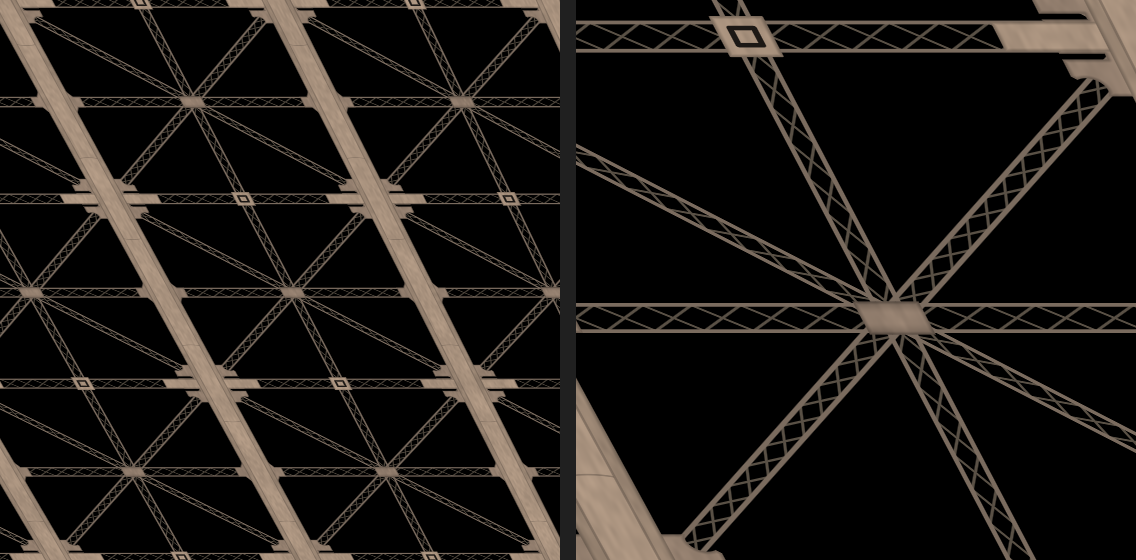
Left: the whole. Right: its middle third, enlarged.
Reproduce this pattern procedurally as a Shadertoy shader.

```glsl
const vec3 STEEL = vec3(0.67, 0.58, 0.50);
const vec3 STEEL_SHADE = vec3(0.58, 0.50, 0.435);
const vec3 RAIL = vec3(0.48, 0.42, 0.37);
const vec3 BRACE = vec3(0.35, 0.315, 0.27);
const vec3 GROOVE = vec3(0.36, 0.31, 0.27);

float hash(vec2 p) {
    vec3 q = fract(vec3(p.xyx) * 0.1031);
    q += dot(q, q.yzx + 33.33);
    return fract((q.x + q.y) * q.z);
}

float noise(vec2 p) {
    vec2 i = floor(p), f = fract(p);
    f = f * f * (3.0 - 2.0 * f);
    vec2 e = vec2(0.0, 1.0);
    return mix(mix(hash(i), hash(i + e.yx), f.x),
               mix(hash(i + e.xy), hash(i + e.yy), f.x), f.y);
}

float box(vec2 p, vec2 halfSize) {
    vec2 d = abs(p) - halfSize;
    return length(max(d, 0.0)) + min(max(d.x, d.y), 0.0);
}

float cover(float d, float aa) {
    return clamp(0.5 - d / aa, 0.0, 1.0);
}

// Two rails joined by a row of crossed braces.
vec3 lattice(vec3 base, float along, float across, float halfWidth, float pitch, float aa) {
    float inner = halfWidth - 0.004;
    float side = abs(across);
    float wave = abs(fract(along / pitch) - 0.5) * 2.0;
    float slope = 2.0 * inner / pitch;
    float brace = abs(side - wave * inner) / sqrt(1.0 + slope * slope) - 0.0019;
    float rail = abs(side - halfWidth + 0.0033) - 0.0033;
    vec3 col = mix(base, BRACE, cover(max(brace, side - inner), aa));
    return mix(col, RAIL, cover(rail, aa));
}

// Flat plate with a darker rim.
vec3 plate(vec3 base, float d, vec3 tint, float aa) {
    vec3 face = mix(tint, tint * 0.74, smoothstep(-0.007, 0.0, d));
    return mix(base, face, cover(d, aa));
}

// Gusset at a main joint, scooped out where the diagonals arrive.
float gusset(vec2 p) {
    vec2 a = abs(p);
    float body = max(max(a.x - 0.118, a.y - 0.105), (a.x + a.y - 0.188) * 0.707);
    float scoop = length(a - vec2(0.101, 0.094)) - 0.021;
    float slot = box(a - vec2(0.105, 0.035), vec2(0.044, 0.005));
    return max(body, -min(scoop, slot));
}

// Flared bracket where the light cross member meets the main girder.
float bracket(vec2 p) {
    vec2 a = abs(p);
    return min(box(a, vec2(0.093, 0.027)), (a.x + 0.55 * a.y - 0.082) * 0.876);
}

// Main girder: flanges, grooves and a curved seam either side of the joint.
vec3 girder(vec3 base, vec2 p, vec3 tint, float aa) {
    float side = abs(p.x);
    float seam = abs(abs(p.y) - 0.215 + 4.0 * p.x * p.x) - 0.0015;
    float groove = abs(side - 0.033) - 0.0018;
    vec3 face = mix(tint, tint * 0.89, smoothstep(0.031, 0.036, side));
    face = mix(face, GROOVE, 0.5 * cover(groove, aa));
    face = mix(face, GROOVE, 0.45 * cover(max(seam, side - 0.032), aa));
    face *= 1.0 - 0.24 * smoothstep(0.046, 0.053, side);
    return mix(base, face, cover(side - 0.053, aa));
}

// Skewed grid in mild perspective, with v running down the canvas.
vec2 gridPoint(vec2 p, float span) {
    return vec2(p.x - 0.0033 - 0.5472 * p.y, 1.35 * (p.y - 0.0039)) / span;
}

void mainImage(out vec4 fragColor, in vec2 fragCoord) {
    vec2 p = fragCoord / iResolution.xy;
    p.y = 1.0 - p.y;
    float span = 0.4896 - 0.0435 * p.y;
    float aa = 1.25 / (min(iResolution.x, iResolution.y) * span);
    vec2 g = gridPoint(p, span);
    vec2 joint = fract(g + 0.5) - 0.5;
    vec2 centre = fract(g) - 0.5;
    vec2 a = abs(joint);

    // Weathered steel
    float grain = noise(g * vec2(150.0, 45.0));
    float stain = noise(g * vec2(24.0, 9.0) + 17.0);
    float wear = 0.9 + 0.1 * grain + 0.08 * stain;
    vec3 steel = STEEL * wear;
    vec3 shade = STEEL_SHADE * wear;

    // Open lattice members
    vec3 col = vec3(0.0);
    col = lattice(col, (a.x + a.y) * 0.7071, (a.x - a.y) * 0.7071, 0.0185, 0.052, aa);
    col = lattice(col, joint.y, centre.x, 0.0195, 0.0625, aa);
    col = lattice(col, centre.x, centre.y, 0.027, 0.0625, aa);
    col = lattice(col, centre.x, joint.y, 0.028, 0.0625, aa);

    // Hubs in the middle of each bay
    float bandShade = 0.82 + 0.18 * smoothstep(0.03, 0.008, abs(centre.y));
    col = plate(col, box(centre, vec2(0.042, 0.030)), shade * bandShade, aa);
    vec2 hub = vec2(centre.x, joint.y);
    col = plate(col, box(hub, vec2(0.032, 0.034)) - 0.002, steel, aa);
    col = mix(col, GROOVE * 0.3, cover(abs(box(hub, vec2(0.015))) - 0.004, aa));

    // Joint plates and girder
    col = plate(col, gusset(joint), shade, aa);
    col = plate(col, box(joint, vec2(0.184, 0.026)), steel, aa);
    col = plate(col, bracket(vec2(joint.x, centre.y)), shade, aa);
    col = girder(col, joint, steel, aa);

    fragColor = vec4(col, 1.0);
}
```
